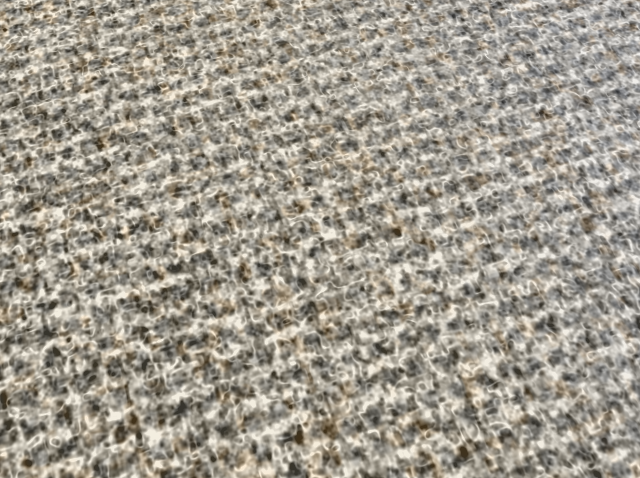
Write a WebGL 2 fragment shader that draws this texture.

```glsl
#version 300 es
precision highp float;
// Looped wool carpet: grey tufts in a skewed grid of cream yarn, seen in perspective.
uniform vec2 u_resolution;
out vec4 outColor;

// Integer hash of a lattice point, 0 to 1
float hash(vec2 cell) {
  uvec2 q = uvec2(ivec2(cell)) * uvec2(1597334673u, 3812015801u);
  uint h = (q.x ^ q.y) * 1597334673u;
  h = (h ^ (h >> 15)) * 2246822519u;
  return float((h ^ (h >> 13)) >> 8) / 16777216.0;
}

float noise(vec2 p) {
  vec2 i = floor(p), f = fract(p);
  f = f * f * (3.0 - 2.0 * f);
  return mix(mix(hash(i), hash(i + vec2(1, 0)), f.x),
             mix(hash(i + vec2(0, 1)), hash(i + 1.0), f.x), f.y);
}

vec2 noise2(vec2 p) {
  return vec2(noise(p), noise(p + vec2(71, 37))) - 0.5;
}

// Short curled strands along the middle contour of the noise
float strands(vec2 p) {
  p += 0.8 * noise2(p * 0.7 + 19.0);
  return smoothstep(0.25, 1.0, 1.0 - abs(2.0 * noise(p) - 1.0));
}

void main() {
  vec2 p = (gl_FragCoord.xy - 0.5 * u_resolution) / u_resolution.y;

  // Tilted floor plane, then the skewed weave axes
  vec2 ground = p / (1.0 - 0.35 * p.y);
  vec2 weave = vec2(17.3 * ground.x + 6.7 * ground.y,
                    5.3 * ground.x - 18.35 * ground.y);
  vec2 bent = weave + 0.2 * noise2(weave * 0.9) + 0.26 * noise2(weave * 3.1 + 53.0);
  vec2 f = fract(bent) - 0.5;
  float variation = hash(floor(bent) + 211.0);

  // Grey tuft, cream row loops and the dark gap beside each tuft
  float tuft = 1.0 - smoothstep(0.14, 0.42, length(f * vec2(1.0, 1.1)));
  tuft *= 0.8 + 0.4 * variation;
  float rowLoop = smoothstep(0.22, 0.46, abs(f.y));
  float side = abs(fract(bent.x + 0.66) - 0.5);
  float gap = (1.0 - smoothstep(0.03, 0.17, side)) * (1.0 - 0.85 * rowLoop);
  gap *= smoothstep(0.25, 0.75, noise(weave * vec2(1.7, 1.3) + 91.0));

  // Yarn relief: bright curls, soft lumps and fine fuzz
  float curl = strands(weave * vec2(4.0, 4.2) + 131.0);
  float lump = noise(weave * vec2(5.2, 5.6) + 7.0);
  float fuzz = noise(weave * 9.5 + 29.0);
  float pit = smoothstep(0.6, 0.9, noise(weave * vec2(4.3, 3.9) + 173.0));
  float tone = 0.64 + 0.09 * rowLoop - 0.14 * tuft - 0.22 * gap - 0.14 * pit;
  tone += 0.24 * (curl - 0.5) * (1.0 - 0.3 * tuft);
  tone += 0.32 * (lump - 0.5) + 0.24 * (fuzz - 0.5);

  // Far right is paler and flatter; the near edge has deeper contrast
  float sheen = smoothstep(-0.6, 0.9, p.x * 0.6 + p.y);
  tone = 0.61 + (tone - 0.61) * mix(1.2, 0.85, sheen) + 0.05 * (sheen - 0.4);
  tone = clamp(tone, 0.2, 0.93);

  // Warm neutral yarn, cooler tufts, scattered tan strands
  vec3 color = tone + vec3(0.024, 0.002, -0.05);
  color += vec3(-0.012, 0.0, 0.022) * tuft;
  float tanYarn = smoothstep(0.5, 0.85, noise(weave * vec2(2.3, 2.0) + 311.0));
  tanYarn *= (1.0 - 0.6 * rowLoop) * (1.0 - 0.5 * tuft);
  color += vec3(0.03, -0.01, -0.055) * tanYarn;
  color += vec3(-0.015, 0.0, 0.04) * smoothstep(0.0, 0.9, p.x + 0.5 * p.y);
  outColor = vec4(clamp(color, 0.0, 1.0), 1.0);
}
```
